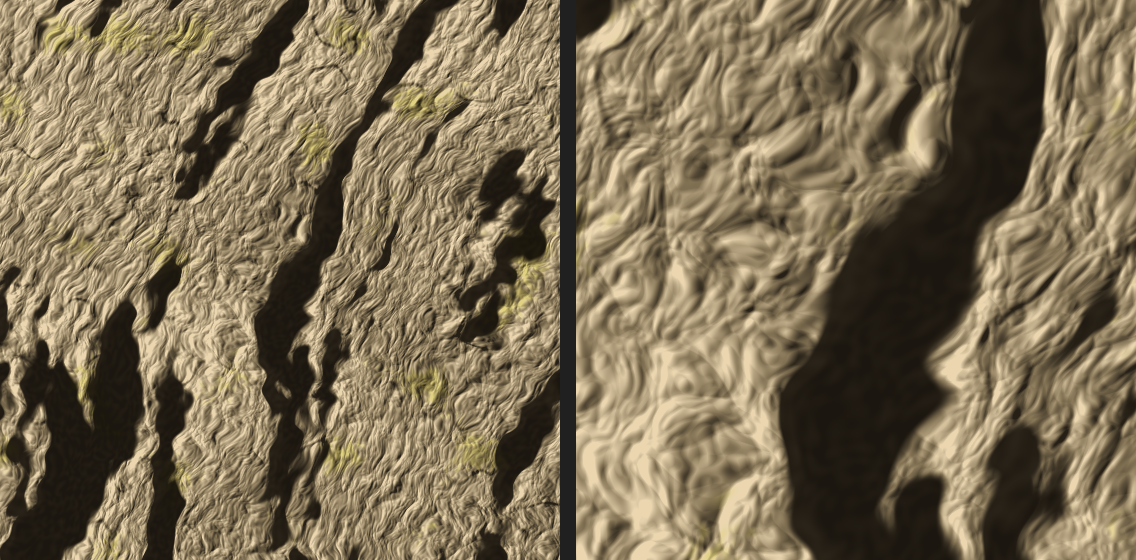
Left: the whole. Right: its middle third, enlarged.
Give the GLSL for this texture, as a WebGL 1 fragment shader.

```glsl
precision highp float;
// Sunlit tree bark: leaning, forking ridges split by deep furrows.
// Stretched gradient noise gives the relief; a short march toward the sun
// casts the furrow shadows, and billowed noise roughens the crust.
uniform vec2 u_resolution;

const vec3 SHADOW_COLOR = vec3(0.105, 0.085, 0.058);
const vec3 CRUST_COLOR  = vec3(0.52, 0.455, 0.335);
const vec3 SUNLIT_COLOR = vec3(0.92, 0.84, 0.69);
const vec3 MOSS_TINT    = vec3(0.94, 0.97, 0.62);

const vec2  SUN_DIR     = vec2(-0.93, 0.37);
const float SUN_SLOPE   = 0.9;              // rise of a sun ray per unit
const float SHADOW_STEP = 0.008;
const float BARK_DEPTH  = 0.07;
const vec2  RIDGE_FREQ  = vec2(8.5, 2.1);   // across and along the ridges
const vec2  FORK_FREQ   = vec2(17.0, 6.5);
const vec2  LUMP_FREQ   = vec2(36.0, 22.0);
const vec2  CRUST_FREQ  = vec2(21.0, 14.0);
const vec2  CRACK_FREQ  = vec2(15.0, 12.0);
const float FURROW_FLOOR = -0.36;
const float RIDGE_TOP    = 0.03;
const float CRUST_RELIEF = 0.14;
const float BASE_TONE    = 0.62;

vec2 gradientAt(vec2 cell) {
  vec3 k = fract(cell.xyx * vec3(0.1031, 0.1030, 0.0973));
  k += dot(k, k.yzx + 33.33);
  float angle = 6.2832 * fract((k.x + k.y) * k.z);
  return vec2(cos(angle), sin(angle));
}

float gradientNoise(vec2 p) {
  vec2 i = floor(p), f = fract(p);
  vec2 s = f * f * f * (f * (f * 6.0 - 15.0) + 10.0);
  vec2 e = vec2(1.0, 0.0);
  float a = dot(gradientAt(i), f);
  float b = dot(gradientAt(i + e), f - e);
  float c = dot(gradientAt(i + e.yx), f - e.yx);
  float d = dot(gradientAt(i + 1.0), f - 1.0);
  return mix(mix(a, b, s.x), mix(c, d, s.x), s.y);
}

vec2 noisePair(vec2 p) {
  return vec2(gradientNoise(p), gradientNoise(p + vec2(37.2, 81.7)));
}

// Straighten the lean and wander of the ridges, so they run along y.
vec2 barkCoords(vec2 p) {
  vec2 q = p + 0.07 * noisePair(p * 3.2 + 5.0);
  q += 0.014 * noisePair(p * 24.0 + 11.0);
  q.x -= 0.16 * p.y + 0.2 * p.y * p.y;
  return q + 20.0;
}

// Ridge relief in canvas units.
float barkHeight(vec2 q) {
  float n = gradientNoise(q * RIDGE_FREQ)
          + 0.36 * gradientNoise(q * FORK_FREQ)
          + 0.17 * gradientNoise(q * LUMP_FREQ);
  return BARK_DEPTH * (smoothstep(FURROW_FLOOR, RIDGE_TOP, n) + 0.25 * n);
}

// Rounded lumps with sharp creases, equally steep at every scale.
float crustHeight(vec2 q) {
  mat2 turn = mat2(0.8, 0.6, -0.6, 0.8);
  vec2 p = q * CRUST_FREQ;
  float sum = 0.0, size = 1.0 / CRUST_FREQ.x;
  for (int i = 0; i < 4; i++) {
    sum += size * abs(gradientNoise(p));
    p = turn * p * 1.85 + 7.3;
    size /= 1.85;
  }
  return sum;
}

// Fraction of sunlight reaching a point of the relief.
float sunlight(vec2 q, float height) {
  float blocked = -1.0;
  for (int i = 1; i <= 10; i++) {
    float t = SHADOW_STEP * float(i);
    blocked = max(blocked, barkHeight(q + SUN_DIR * t) - height - SUN_SLOPE * t);
  }
  return 1.0 - smoothstep(-0.003, 0.008, blocked);
}

vec3 barkRamp(float tone) {
  vec3 c = mix(SHADOW_COLOR, CRUST_COLOR, smoothstep(0.0, 1.0, 0.5) * 2.0 * clamp((tone - 0.1) / 0.42, 0.0, 1.0));
  return mix(c, SUNLIT_COLOR, clamp((tone - 0.52) / 0.4, 0.0, 1.0));
}

void main() {
  vec2 p = gl_FragCoord.xy / min(u_resolution.x, u_resolution.y);
  vec2 q = barkCoords(p);
  float height = barkHeight(q);

  // Slopes that face the sun are brighter.
  float ridgeSlope = (barkHeight(q - SUN_DIR * 0.006) - height) / 0.006;
  float crustSlope = (crustHeight(q - SUN_DIR * 0.003) - crustHeight(q)) / 0.003;

  // Broken cracks, mineral speckle and broad fading across the trunk.
  float crack = 1.0 - smoothstep(0.0, 0.07, abs(gradientNoise(q * CRACK_FREQ + 3.0)));
  crack *= smoothstep(-0.15, 0.3, gradientNoise(q * 9.0 + 50.0));
  float speckle = gradientNoise(q * vec2(110.0, 80.0));
  float patches = gradientNoise(p * 4.0 + 60.0);
  float tone = BASE_TONE + CRUST_RELIEF * crustSlope
             + 0.09 * clamp(ridgeSlope, -1.5, 1.5) + 0.17 * speckle
             + 0.2 * patches + 0.1 * (0.5 - p.x) - 0.3 * crack;

  // Furrows stay dim even where the sun reaches their floor.
  float open = smoothstep(0.06, 0.42, height / BARK_DEPTH);
  float dimTone = 0.11 + 0.04 * speckle + 0.03 * open;
  vec3 color = barkRamp(mix(dimTone, max(tone, 0.14), open * sunlight(q, height)));

  float moss = smoothstep(0.22, 0.5, gradientNoise(p * 8.0 + 90.0) + 0.3 * speckle);
  color *= mix(vec3(1.0), MOSS_TINT, 0.7 * moss);
  gl_FragColor = vec4(color, 1.0);
}
```
